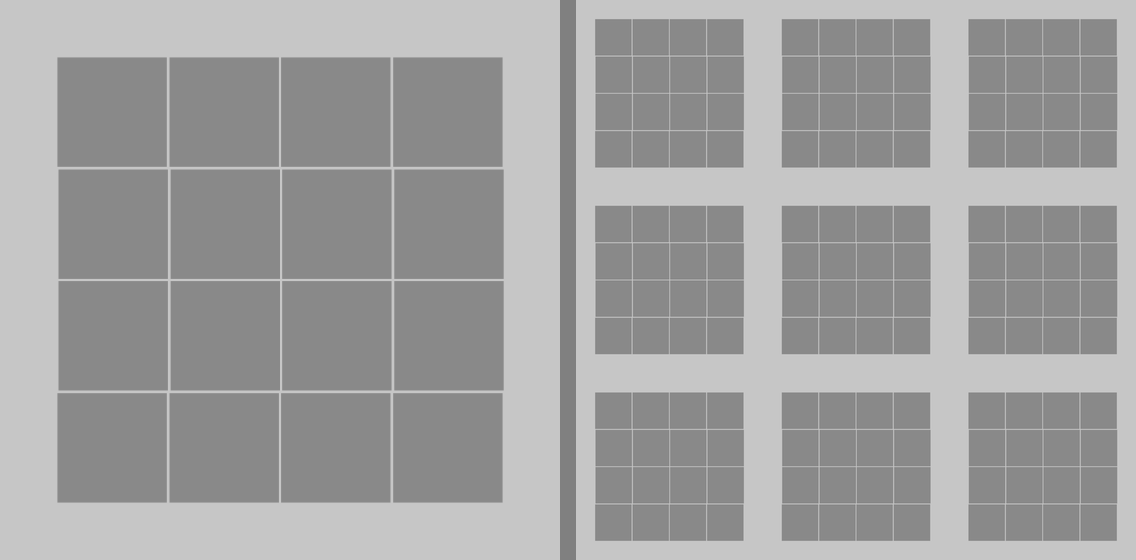
Left, the tile; right, the same tile 3 across and 3 down.
This pattern is drawn by a WebGL 2 fragment shader. Its source:

```glsl
#version 300 es
precision highp float;

#define TILE_SIDE 0.195313
#define CENTER_GAP 0.003906
#define SIDE_GAP 0.004883
#define ROW_SHIFT 0.001953
#define TILE_GRAY 0.537
#define GROUND_GRAY 0.776

uniform vec2 u_resolution;
out vec4 fragColor;

// Coverage of four bands along one axis, mirrored about the middle
float bandCoverage(float t, float pixelSize) {
    float fromMiddle = abs(t - 0.5);
    float innerCenter = 0.5 * (CENTER_GAP + TILE_SIDE);
    float outerCenter = innerCenter + TILE_SIDE + SIDE_GAP;
    float toCenter = min(abs(fromMiddle - innerCenter), abs(fromMiddle - outerCenter));
    float edgeDistance = toCenter - 0.5 * TILE_SIDE;
    return clamp(0.5 - edgeDistance / pixelSize, 0.0, 1.0);
}

void main() {
    vec2 pixelSize = 1.0 / u_resolution;
    vec2 uv = gl_FragCoord.xy * pixelSize;

    // The two middle rows sit slightly to the right
    float middleRowsEnd = 0.5 * (CENTER_GAP + SIDE_GAP) + TILE_SIDE;
    float isMiddleRow = step(abs(uv.y - 0.5), middleRowsEnd);
    float x = uv.x - ROW_SHIFT * isMiddleRow;

    // Square tiles where columns and rows cross
    float tile = bandCoverage(x, pixelSize.x) * bandCoverage(uv.y, pixelSize.y);
    fragColor = vec4(vec3(mix(GROUND_GRAY, TILE_GRAY, tile)), 1.0);
}
```
